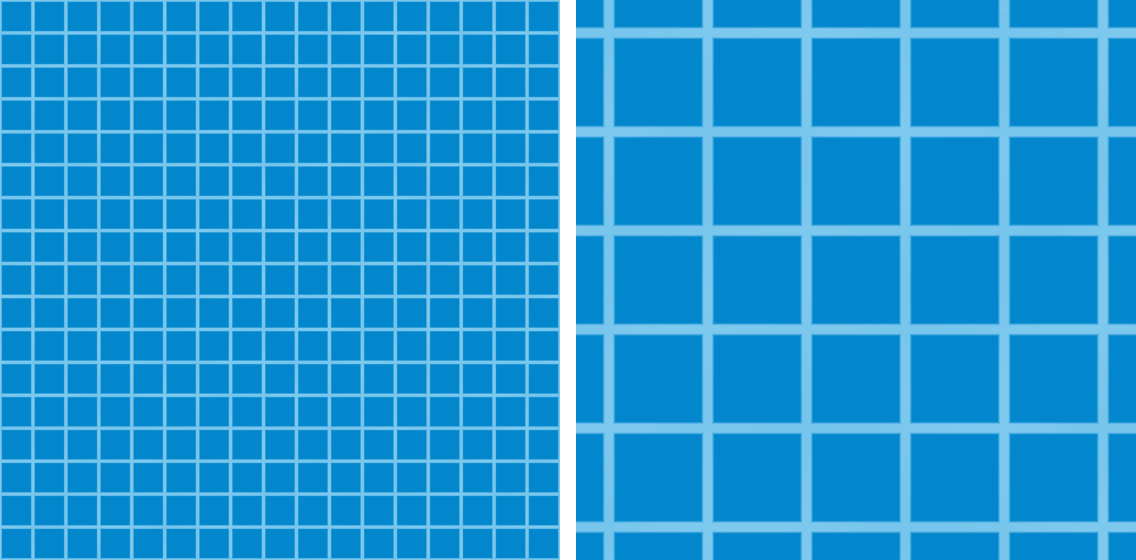
Left: the whole. Right: its middle third, enlarged.
A WebGL 2 fragment shader for this pattern:

```glsl
#version 300 es
precision highp float;
// Square blue tiles separated by a pale blue grid of soft, even lines.

#define REPEATS 17.0        // cells across and down
#define LINE_WIDTH 0.108    // share of one cell
#define EDGE_SOFTNESS 0.012 // extra blur, share of one cell
#define TINT_WAVER 0.035    // faint unevenness along the lines
#define TILE_COLOR vec3(0.010, 0.530, 0.800)
#define LINE_COLOR vec3(0.480, 0.780, 0.930)

uniform vec2 u_resolution;
out vec4 fragColor;

const float TAU = 6.2831853;

// Distance to the nearest grid line on each axis; lines sit on cell borders.
vec2 gridDistance(vec2 cell) {
  return 0.5 - abs(fract(cell) - 0.5);
}

// Layered sines with whole frequencies, so the waver wraps at the canvas edges.
float waver(vec2 uv) {
  vec2 p = TAU * uv;
  return 0.5 * sin(5.0 * p.x + 2.0 * sin(3.0 * p.y))
       + 0.5 * sin(7.0 * p.y + 2.0 * sin(4.0 * p.x));
}

void main() {
  vec2 uv = gl_FragCoord.xy / u_resolution;
  vec2 pixel = REPEATS / u_resolution;

  // Line coverage, smoothed over about one pixel plus a slight blur
  vec2 blur = 0.5 * pixel + EDGE_SOFTNESS;
  vec2 edge = gridDistance(uv * REPEATS) - 0.5 * LINE_WIDTH;
  vec2 lines = 1.0 - smoothstep(-blur, blur, edge);
  float coverage = max(lines.x, lines.y);

  // Flat tiles under slightly uneven lines
  float strength = coverage * (1.0 + TINT_WAVER * waver(uv));
  fragColor = vec4(mix(TILE_COLOR, LINE_COLOR, strength), 1.0);
}
```
